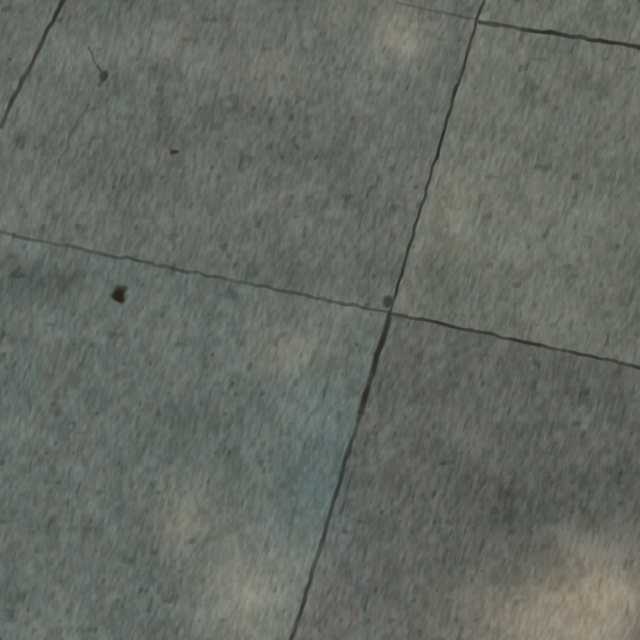
A WebGL 1 fragment shader for this texture:

```glsl
precision highp float;

uniform vec2 u_resolution;

const vec3 STONE = vec3(0.392, 0.415, 0.387);
const vec3 UPPER_RIGHT_TINT = vec3(0.018, 0.014, 0.002);
const vec3 LOWER_RIGHT_TINT = vec3(-0.024, -0.034, -0.030);
const vec3 SUNLIGHT = vec3(0.20, 0.155, 0.115);
const vec3 SEAM_COLOR = vec3(0.17, 0.165, 0.145);
const vec3 STAIN_COLOR = vec3(0.13, 0.11, 0.06);
const vec2 CROSSING = vec2(0.609, 0.511);
const float SEAM_SLOPE = 0.299;
const float GRAIN_CONTRAST = 0.125;
const float MOTTLE_CONTRAST = 0.085;

float hash(vec2 p) {
    vec3 q = fract(vec3(p.xyx) * 0.1031);
    q += dot(q, q.yzx + 33.33);
    return fract((q.x + q.y) * q.z);
}

float noise(vec2 p) {
    vec2 i = floor(p);
    vec2 f = fract(p);
    f = f * f * (3.0 - 2.0 * f);
    return mix(mix(hash(i), hash(i + vec2(1.0, 0.0)), f.x),
               mix(hash(i + vec2(0.0, 1.0)), hash(i + vec2(1.0, 1.0)), f.x), f.y);
}

float fbm(vec2 p) {
    float sum = 0.0;
    float weight = 0.5;
    for (int i = 0; i < 4; i++) {
        sum += weight * noise(p);
        p = mat2(1.6, 1.2, -1.2, 1.6) * p + 7.3;
        weight *= 0.5;
    }
    return sum / 0.9375;
}

float segmentDistance(vec2 p, vec2 a, vec2 b) {
    vec2 ab = b - a;
    return length(p - a - ab * clamp(dot(p - a, ab) / dot(ab, ab), 0.0, 1.0));
}

// Soft dark line whose strength breaks up along its length
float seam(vec2 p, vec2 a, vec2 b, float width, float strength) {
    float wear = 0.65 + 0.6 * noise(p * 42.0);
    float d = segmentDistance(p, a, b);
    return strength * wear * (1.0 - smoothstep(width * 0.3, width * 1.5, d));
}

float glow(vec2 p, vec2 center, vec2 radius) {
    vec2 q = (p - center) / radius;
    return exp(-dot(q, q));
}

float blob(vec2 p, vec2 center, float radius) {
    return 1.0 - smoothstep(radius * 0.5, radius * 1.3, length(p - center));
}

void main() {
    vec2 p = gl_FragCoord.xy / u_resolution;
    vec2 warp = vec2(noise(p * 65.0), noise(p * 65.0 + 31.0)) - 0.5;
    vec2 edgeP = p + 0.004 * warp;

    // Slab tones
    float side = edgeP.x - CROSSING.x - (edgeP.y - CROSSING.y) * SEAM_SLOPE;
    float right = smoothstep(-0.002, 0.002, side);
    float row = edgeP.y - CROSSING.y + (edgeP.x - CROSSING.x) * 0.21;
    float upper = smoothstep(-0.002, 0.002, row);
    vec3 color = STONE + right * mix(LOWER_RIGHT_TINT, UPPER_RIGHT_TINT, upper);
    color += (1.0 - right) * (1.0 - upper) * vec3(-0.008, 0.002, 0.006);

    // Broad weathering
    float mottle = fbm(p * vec2(9.0, 12.0) + 4.0) - 0.5;
    float patches = fbm(p * 28.0 + 19.0) - 0.5;
    color += MOTTLE_CONTRAST * (mottle + 0.8 * patches) * vec3(1.0, 0.96, 0.92);
    color -= 0.045 * glow(p, vec2(0.80, 0.21), vec2(0.14, 0.06));
    color -= 0.045 * glow(p, vec2(0.07, 0.56), vec2(0.07, 0.025));
    color -= 0.035 * glow(p, vec2(0.09, 0.18), vec2(0.06, 0.04));
    color += vec3(-0.015, 0.015, 0.03) * glow(p, vec2(0.50, 0.27), vec2(0.06, 0.14));

    // Dappled sunlight
    vec2 lightP = p + 0.035 * (vec2(fbm(p * 14.0), fbm(p * 14.0 + 50.0)) - 0.5);
    float light = 0.62 * glow(lightP, vec2(0.62, 0.94), vec2(0.045, 0.055));
    light += 0.22 * glow(lightP, vec2(0.42, 0.89), vec2(0.06, 0.04));
    light += 0.25 * glow(lightP, vec2(0.53, 0.985), vec2(0.04, 0.025));
    light += 0.48 * glow(lightP, vec2(0.457, 0.463), vec2(0.065, 0.052));
    light += 0.42 * glow(lightP, vec2(0.29, 0.19), vec2(0.055, 0.055));
    light += 0.60 * glow(lightP, vec2(0.39, 0.06), vec2(0.085, 0.085));
    light += 0.92 * glow(lightP, vec2(0.86, 0.02), vec2(0.14, 0.08));
    light += 0.65 * glow(lightP, vec2(0.96, 0.08), vec2(0.08, 0.065));
    light += 0.35 * glow(lightP, vec2(0.90, 0.145), vec2(0.05, 0.03));
    light += 0.20 * glow(lightP, vec2(0.71, 0.66), vec2(0.06, 0.05));
    color += SUNLIGHT * light;

    // Streaked grain and scattered pits
    vec2 grainP = vec2(p.x - 0.25 * p.y, p.y);
    float grain = 0.6 * noise(grainP * vec2(185.0, 75.0)) + 0.4 * noise(grainP * vec2(330.0, 150.0) + 9.0);
    color += GRAIN_CONTRAST * (grain - 0.5);
    color += 0.03 * (noise(grainP * vec2(110.0, 60.0) + 70.0) - 0.5) * vec3(-0.5, 0.3, 0.8);
    float pits = smoothstep(0.80, 0.95, noise(grainP * vec2(95.0, 65.0) + 40.0));
    color -= 0.055 * pits;

    // Pale worn slab edges
    float paleEdge = exp(-abs(side - 0.012) * 75.0) * upper;
    paleEdge += 0.7 * exp(-abs(row + 0.014) * 75.0) * (1.0 - right);
    color += 0.035 * paleEdge * (0.4 + noise(p * 55.0));

    // Joints
    float joint = seam(edgeP, CROSSING, vec2(0.755, 1.0), 0.0026, 0.78);
    joint = max(joint, seam(edgeP, CROSSING, vec2(0.563, 0.355), 0.0048, 0.88));
    joint = max(joint, seam(edgeP, vec2(0.563, 0.355), vec2(0.456, 0.0), 0.0036, 0.62));
    joint = max(joint, seam(edgeP, vec2(0.0, 0.637), CROSSING, 0.0030, 0.42));
    joint = max(joint, seam(edgeP, CROSSING, vec2(1.0, 0.427), 0.0030, 0.72));
    joint = max(joint, seam(edgeP, vec2(0.75, 0.965), vec2(1.0, 0.927), 0.0036, 0.78));
    joint = max(joint, seam(edgeP, vec2(0.62, 0.995), vec2(0.75, 0.968), 0.0025, 0.25));
    joint = max(joint, seam(edgeP, vec2(0.098, 1.0), vec2(0.0, 0.802), 0.0036, 0.75));
    joint = max(joint, 0.65 * blob(edgeP, vec2(0.606, 0.528), 0.009));
    color = mix(color, SEAM_COLOR, clamp(joint, 0.0, 0.92));

    // Hairline cracks and stains
    vec2 roughP = p + 0.012 * warp;
    float crack = seam(roughP, vec2(0.137, 0.925), vec2(0.159, 0.879), 0.002, 0.42);
    crack = max(crack, seam(roughP, vec2(0.135, 0.84), vec2(0.09, 0.745), 0.002, 0.32));
    crack = max(crack, 0.65 * blob(roughP, vec2(0.159, 0.878), 0.009));
    crack = max(crack, 0.75 * blob(roughP, vec2(0.274, 0.763), 0.006));
    color = mix(color, SEAM_COLOR, crack);
    color = mix(color, STAIN_COLOR, 0.9 * blob(roughP, vec2(0.188, 0.537), 0.012));

    gl_FragColor = vec4(clamp(color, 0.0, 1.0), 1.0);
}
```
